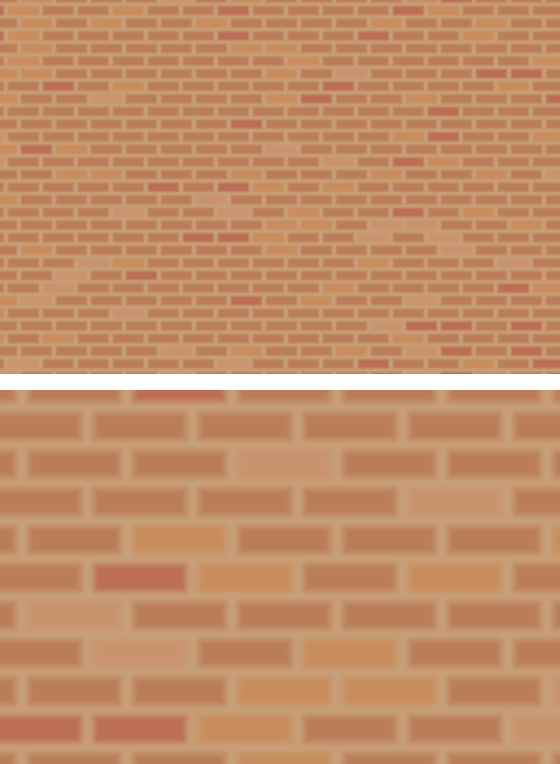
Top: the whole. Bottom: its middle third, enlarged.
This texture is drawn by a Shadertoy shader. Its source:

```glsl
#define BRICK_COUNT vec2(16.0, 29.65)
#define WALL_ORIGIN vec2(0.167, 0.31)
#define ROW_SHIFT 0.375
#define BRICK_ASPECT 0.36
#define BRICK_HALF vec2(0.435, 0.125)
#define CORNER_RADIUS 0.02
#define EDGE_SOFTNESS 0.06
#define ORANGE_SHARE 0.09
#define RED_SHARE 0.07
#define PALE_SHARE 0.075

const vec3 MORTAR = vec3(0.780, 0.620, 0.465);
const vec3 CLAY = vec3(0.730, 0.490, 0.345);
const vec3 ORANGE = vec3(0.790, 0.550, 0.360);
const vec3 RED = vec3(0.735, 0.430, 0.330);
const vec3 PALE = vec3(0.790, 0.575, 0.430);

float hash21(vec2 p) {
    vec3 q = fract(vec3(p.xyx) * vec3(0.1031, 0.1030, 0.0973));
    q += dot(q, q.yzx + 33.33);
    return fract((q.x + q.y) * q.z);
}

float roundedBox(vec2 p, vec2 halfSize, float radius) {
    vec2 d = abs(p) - halfSize + radius;
    return length(max(d, 0.0)) + min(max(d.x, d.y), 0.0) - radius;
}

// Most bricks are plain clay; a few are fired to another tint
vec3 brickColor(vec2 id) {
    float pick = hash21(id + 57.0);
    if (pick < ORANGE_SHARE) return ORANGE;
    if (pick < ORANGE_SHARE + RED_SHARE) return RED;
    if (pick < ORANGE_SHARE + RED_SHARE + PALE_SHARE) return PALE;
    return CLAY;
}

void mainImage(out vec4 fragColor, in vec2 fragCoord) {
    // Running bond: every other row slides sideways
    vec2 wall = fragCoord / iResolution.xy * BRICK_COUNT - WALL_ORIGIN;
    wall.x -= ROW_SHIFT * mod(floor(wall.y), 2.0);
    vec2 id = floor(wall);

    // Position in the cell, measured in brick widths
    vec2 local = (fract(wall) - 0.5) * vec2(1.0, BRICK_ASPECT);
    float dist = roundedBox(local, BRICK_HALF, CORNER_RADIUS);

    // Soft edge, never narrower than a pixel
    float soft = max(EDGE_SOFTNESS, BRICK_COUNT.x / iResolution.x);
    float brick = 1.0 - smoothstep(-soft, soft, dist);

    fragColor = vec4(mix(MORTAR, brickColor(id), brick), 1.0);
}
```
